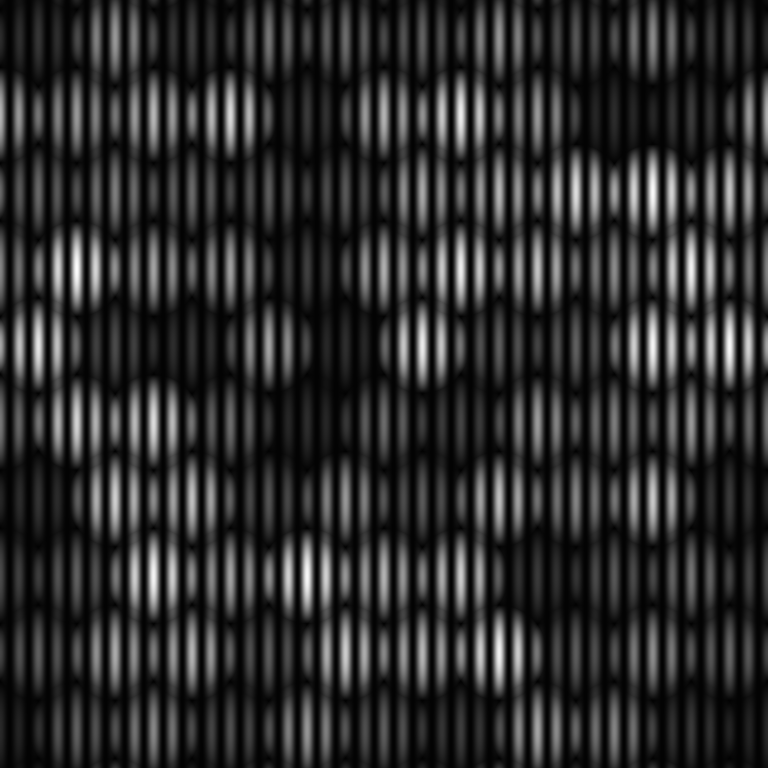
This pattern is drawn by a Shadertoy shader. Its source:

```glsl
const float CELLS = 10.0;    // spots across and rows down
const float FRINGES = 40.0;  // bright stripes across

float hash(vec2 p) {
    return fract(sin(dot(p, vec2(127.1, 311.7))) * 43758.5453);
}

// Sum of round spots of random brightness, odd rows shifted by half a cell
float spotEnvelope(vec2 p) {
    float sum = 0.0;
    for (int j = -1; j <= 1; j++) {
        float row = floor(p.y) + float(j);
        float shift = 0.5 * mod(row, 2.0);
        float nearest = floor(p.x - shift + 0.5);
        for (int i = -1; i <= 1; i++) {
            float column = nearest + float(i);
            vec2 toSpot = p - vec2(column + shift, row + 0.5);
            float brightness = mix(0.15, 1.0, hash(mod(vec2(column, row), CELLS)));
            // Parabolic falloff ends in a visible rim
            sum += brightness * max(0.0, 1.0 - dot(toSpot, toSpot) / (0.62 * 0.62));
        }
    }
    return sum;
}

void mainImage(out vec4 fragColor, in vec2 fragCoord) {
    vec2 uv = fragCoord / iResolution.xy;

    // Vertical fringes run unbroken through every spot
    float fringe = 0.5 + 0.5 * cos(6.2831853 * FRINGES * uv.x);

    float light = 0.01 + spotEnvelope(uv * CELLS) * fringe;
    fragColor = vec4(vec3(min(light, 1.0)), 1.0);
}
```
